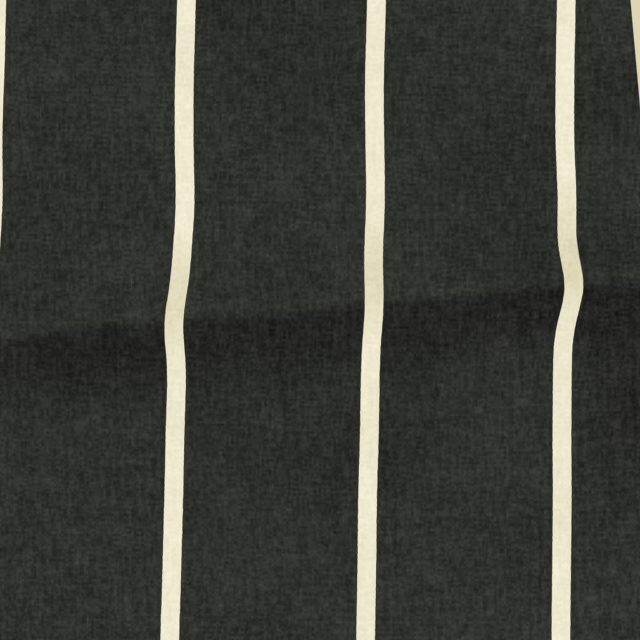
A WebGL 1 fragment shader for this texture:

```glsl
precision highp float;
// Charcoal woven cloth with narrow cream stripes running upwards, crossed by a soft fold.
// Stripes repeat by nearest index; each bends by its own amount at the fold.
// Layered value noise gives the fine threads, slubs and uneven shading.
uniform vec2 u_resolution;

const vec3 CHARCOAL = vec3(0.183, 0.190, 0.172);
const vec3 FOLD_SHADE = vec3(0.125, 0.128, 0.125);
const vec3 CREAM = vec3(0.935, 0.915, 0.815);
const vec3 CREAM_SHADE = vec3(0.865, 0.835, 0.705);
const float STRIPE_WIDTH = 0.0295;

float hash(vec2 p) {
  return fract(sin(dot(p, vec2(127.1, 311.7))) * 43758.5453);
}

float noise(vec2 p) {
  vec2 cell = floor(p);
  vec2 f = fract(p);
  f = f * f * (3.0 - 2.0 * f);
  float low = mix(hash(cell), hash(cell + vec2(1.0, 0.0)), f.x);
  float high = mix(hash(cell + vec2(0.0, 1.0)), hash(cell + vec2(1.0, 1.0)), f.x);
  return mix(low, high, f.y);
}

float fbm(vec2 p) {
  float sum = 0.0;
  float gain = 0.5;
  for (int i = 0; i < 4; i++) {
    sum += gain * noise(p);
    p = p * 2.03 + 17.3;
    gain *= 0.5;
  }
  return sum;
}

float bump(float x, float center, float width) {
  float d = (x - center) / width;
  return exp(-d * d);
}

// Height of the tilted fold at a given horizontal position
float foldHeight(float x) {
  return 0.475 + 0.09 * x + 0.006 * (noise(vec2(x * 7.0, 3.0)) - 0.5);
}

// Signed distance to the nearest stripe, negative inside
float stripeDistance(vec2 uv) {
  float start = mix(-0.039, -0.004, uv.y);
  float period = mix(0.305, 0.296, uv.y);
  float index = floor((uv.x - start) / period + 0.5);
  float bend = (0.0115 * index - 0.019) * bump(uv.y, foldHeight(uv.x) - 0.005, 0.055);
  bend += 0.0045 * bump(uv.y, 0.68, 0.085);
  float wobble = 0.002 * (noise(vec2(index * 9.1, uv.y * 9.0)) - 0.5);
  float center = start + period * index + bend + wobble;
  return abs(uv.x - center) - 0.5 * STRIPE_WIDTH;
}

// Crossed threads, centred on zero
float weave(vec2 uv) {
  float warp = noise(uv * vec2(270.0, 65.0)) - 0.5;
  float weft = noise(uv * vec2(55.0, 250.0) + 41.0) - 0.5;
  float grain = noise(uv * 256.0 + 83.0) - 0.5;
  return 0.4 * warp + 0.3 * weft + 0.5 * grain;
}

// Broad dark areas below the fold and at the lower right
float clothShadow(vec2 uv) {
  float below = foldHeight(uv.x) - uv.y;
  float crease = smoothstep(-0.012, 0.018, below) * (1.0 - smoothstep(0.02, 0.16, below));
  float side = bump(uv.x, 1.0, 0.09) * bump(uv.y, 0.37, 0.13);
  return clamp(0.7 * crease + 0.6 * side, 0.0, 1.0);
}

vec3 darkCloth(vec2 uv, float threads) {
  vec3 color = mix(CHARCOAL, FOLD_SHADE, clothShadow(uv));
  float mottling = fbm(uv * vec2(5.0, 7.0) + 6.0) - 0.47;
  float ridge = bump(uv.y - foldHeight(uv.x), 0.012, 0.012);
  float slub = smoothstep(0.87, 1.0, noise(uv * vec2(190.0, 75.0) + 29.0));
  color += 0.05 * mottling + 0.12 * threads + 0.012 * ridge;
  return color + 0.035 * slub;
}

vec3 creamCloth(vec2 uv, float threads) {
  float fromFold = uv.y - foldHeight(uv.x);
  float shade = 0.75 * bump(fromFold, 0.035, 0.07);
  shade += 0.6 * (fbm(uv * vec2(4.0, 9.0) + 12.0) - 0.35);
  return mix(CREAM, CREAM_SHADE, clamp(shade, 0.0, 1.0)) + 0.07 * threads;
}

void main() {
  vec2 uv = gl_FragCoord.xy / u_resolution;
  float soft = max(0.0012, 0.9 / u_resolution.x);
  float threads = weave(uv);

  // Stripes over dark cloth
  float frayed = stripeDistance(uv) + 0.0012 * threads;
  float stripe = 1.0 - smoothstep(-soft, soft, frayed);
  vec3 color = mix(darkCloth(uv, threads), creamCloth(uv, threads), stripe);

  // Pale surface beyond the slanted upper right edge
  float clothEdge = 0.985 + 0.09 * (1.0 - uv.y);
  float beyond = smoothstep(-soft, soft, uv.x - clothEdge);
  color = mix(color, CREAM_SHADE, beyond);

  gl_FragColor = vec4(color, 1.0);
}
```
